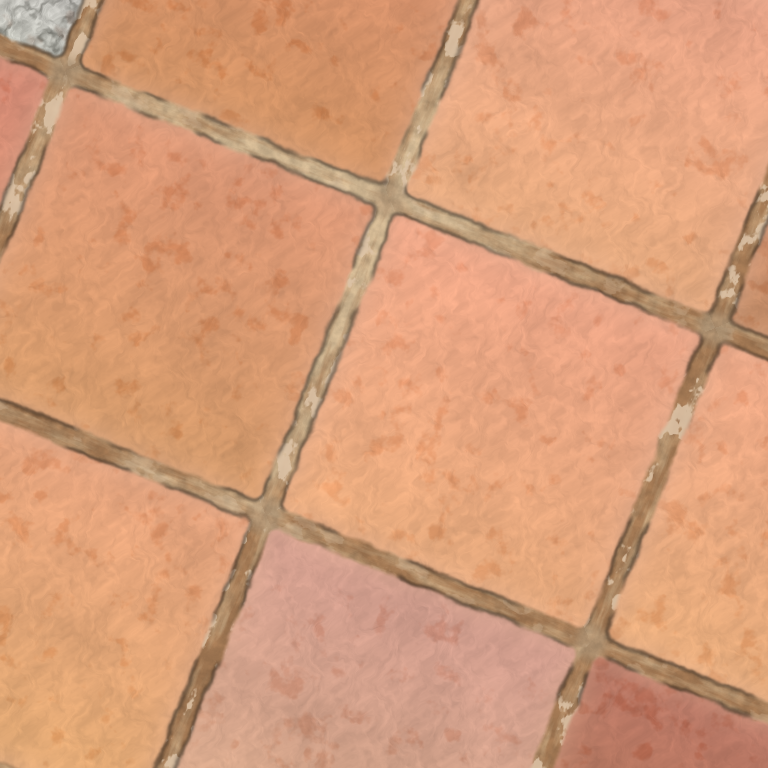
This texture is drawn by a Shadertoy shader. Its source:

```glsl
#define TILE_SIZE vec2(0.455, 0.441)
#define CROSSING vec2(0.508, 0.740)
#define TILT 0.376
#define JOINT_HALF 0.0135
#define CORNER 0.010
#define WAVER 0.009
#define GRAIN 0.15
#define BLOTCH 0.13
#define GROUT_DARK vec3(0.62, 0.46, 0.32)
#define GROUT_PALE vec3(0.80, 0.70, 0.56)
#define CHIP vec3(0.87, 0.77, 0.66)
#define BLOOM vec3(0.88, 0.69, 0.58)

// Fired clay tones, four columns by three rows, from the top row down
const vec3 CLAY[12] = vec3[12](
    vec3(0.75, 0.73, 0.73), vec3(0.82, 0.56, 0.41), vec3(0.90, 0.65, 0.51), vec3(0.78, 0.54, 0.42),
    vec3(0.81, 0.54, 0.43), vec3(0.85, 0.60, 0.44), vec3(0.92, 0.66, 0.51), vec3(0.91, 0.66, 0.50),
    vec3(0.88, 0.63, 0.46), vec3(0.89, 0.65, 0.47), vec3(0.82, 0.63, 0.54), vec3(0.71, 0.47, 0.37));

float hash(vec2 p) {
    vec3 q = fract(p.xyx * 0.1031);
    q += dot(q, q.yzx + 33.33);
    return fract((q.x + q.y) * q.z);
}

float noise(vec2 p) {
    vec2 i = floor(p), f = fract(p);
    f = f * f * (3.0 - 2.0 * f);
    return mix(mix(hash(i), hash(i + vec2(1, 0)), f.x),
               mix(hash(i + vec2(0, 1)), hash(i + vec2(1, 1)), f.x), f.y);
}

float fbm(vec2 p) {
    float sum = 0.0, gain = 0.5;
    for (int i = 0; i < 4; i++) {
        sum += gain * noise(p);
        p = mat2(1.6, 1.2, -1.2, 1.6) * p + 17.3;
        gain *= 0.5;
    }
    return sum / 0.9375;
}

// Signed distance to a rounded box, negative inside
float roundedBox(vec2 p, vec2 halfSize, float radius) {
    vec2 q = abs(p) - halfSize + radius;
    return length(max(q, 0.0)) + min(max(q.x, q.y), 0.0) - radius;
}

vec3 tileColor(vec2 id, vec2 f, vec2 p, float dist) {
    vec3 color = CLAY[int(mod(id.x + 2.0, 4.0)) + 4 * int(mod(-id.y, 3.0))];
    float glazed = smoothstep(0.60, 0.70, color.b);

    // Kiln gradient, broad blotches and warped fine grain
    color += (f.y - 0.5) * vec3(0.01, -0.03, 0.04);
    vec2 shift = id * 7.1;
    float blotch = fbm(p * 13.0 + shift) - 0.5;
    float swirl = fbm(p * 30.0 + shift);
    float grain = fbm(p * vec2(115.0, 85.0) + 5.0 * swirl) - 0.5;
    color *= 1.0 + BLOTCH * blotch + GRAIN * grain;
    color -= vec3(0.04, 0.07, 0.08) * smoothstep(0.60, 0.80, fbm(p * 42.0 + 40.0));

    // Dusty bloom beside the joints, grey veins on the pale tile
    color = mix(color, BLOOM, 0.38 * exp(dist / 0.018) * (1.0 - glazed));
    float vein = 1.0 - smoothstep(0.0, 0.09, abs(swirl - 0.5));
    return color - glazed * (0.16 * vein - 0.25 * grain);
}

vec3 groutColor(vec2 uv, vec2 p, vec2 edge) {
    bool upright = edge.x < edge.y;
    vec2 lane = upright ? p.yx : p;
    float streak = fbm(lane * vec2(22.0, 110.0));
    float grit = fbm(p * 95.0 + 9.0);

    // Pale mortar near the upper middle, brown elsewhere
    float pale = 1.0 - smoothstep(0.12, 0.46, length(uv - vec2(0.37, 0.68)));
    vec3 color = mix(GROUT_DARK, GROUT_PALE, clamp(0.75 * pale + 1.3 * (streak - 0.38), 0.0, 1.0));
    color *= 0.88 + 0.26 * grit;

    // Exposed chips in the upright joints, dusty grey at the crossings
    float chips = smoothstep(0.60, 0.70, fbm(lane * vec2(42.0, 60.0) + 3.0));
    color = mix(color, CHIP, chips * (upright ? 0.85 : 0.25));
    float crossing = 1.0 - smoothstep(0.010, 0.032, max(edge.x, edge.y));
    return mix(color, vec3(0.69, 0.59, 0.47) * (0.85 + 0.3 * grit), 0.7 * crossing);
}

void mainImage(out vec4 fragColor, in vec2 fragCoord) {
    vec2 uv = fragCoord / iResolution.y;
    float pixel = 1.0 / iResolution.y;

    // Tilted square grid
    float c = cos(TILT), s = sin(TILT);
    vec2 p = mat2(c, s, -s, c) * (uv - CROSSING);
    vec2 id = floor(p / TILE_SIZE);
    vec2 f = fract(p / TILE_SIZE);
    vec2 edge = min(f, 1.0 - f) * TILE_SIZE;

    float dist = roundedBox((f - 0.5) * TILE_SIZE, 0.5 * TILE_SIZE - JOINT_HALF, CORNER);
    dist += WAVER * (fbm(p * 38.0) - 0.5);

    float soft = 0.0025 + pixel;
    vec3 color = mix(tileColor(id, f, p, min(dist, 0.0)), groutColor(uv, p, edge),
                     smoothstep(-soft, soft, dist));

    // Broken dark crevice where tile meets grout
    float rim = exp(-pow((dist - 0.001) / (0.0025 + 0.5 * pixel), 2.0));
    color *= 1.0 - 0.36 * rim * smoothstep(0.35, 0.65, noise(p * 24.0 + 2.0));

    fragColor = vec4(clamp(color, 0.0, 1.0), 1.0);
}
```
